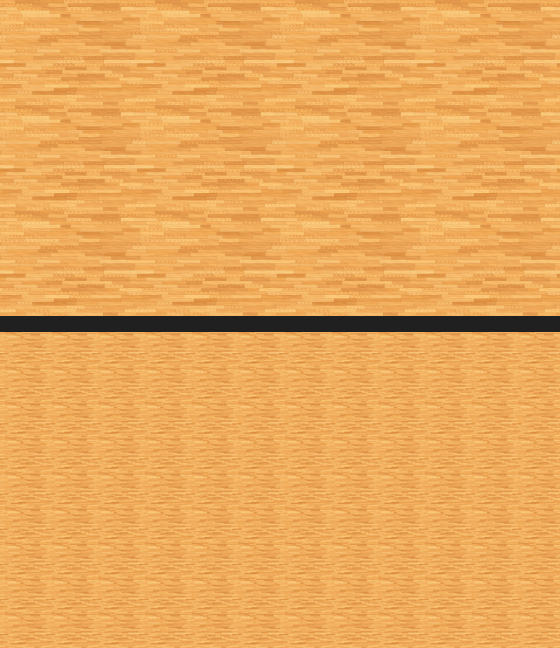
Top: one tile. Bottom: repeated 3 by 3.
Give the GLSL for this texture, as a Shadertoy shader.

```glsl
const vec2 REPEATS = vec2(4.0, 3.0);    // floor panels across and down
const float ROWS = 30.0;                // plank rows in a panel
const float PLANKS = 6.0;               // planks in a row
const float PLANK_ASPECT = 6.67;        // mean plank length over its width
const float JOINT_JITTER = 0.7;         // spread of the end joints
const float SEAM_WIDTH = 0.13;          // in plank widths
const float SEAM_DARKNESS = 0.07;
const float STREAK_STRENGTH = 0.07;
const float ARCH_STRENGTH = 0.16;
const float ARCH_SHARE = 0.22;          // share of planks with arched grain
const int SAMPLES = 4;                  // smoothing samples per axis

const vec3 DARK_WOOD = vec3(0.865, 0.555, 0.25);
const vec3 MID_WOOD = vec3(0.955, 0.68, 0.355);
const vec3 LIGHT_WOOD = vec3(0.99, 0.80, 0.49);
const vec3 PALE_SHIFT = vec3(-0.008, 0.004, 0.028);

float hash(vec2 p) {
    p = fract(p * vec2(0.1031, 0.1137) + 0.071);
    p += dot(p, p.yx + 33.33);
    return fract((p.x + p.y) * p.x * 17.13);
}

// Position of the joint that starts a plank, in plank lengths
float jointAt(float plank, float row) {
    return plank + JOINT_JITTER * hash(vec2(mod(plank, PLANKS) * 7.0 + 3.0, row * 5.0 + 11.0));
}

vec3 woodColor(float tone) {
    tone = clamp(tone, 0.0, 1.0);
    vec3 lower = mix(DARK_WOOD, MID_WOOD, min(tone * 2.0, 1.0));
    return mix(lower, LIGHT_WOOD, max(tone * 2.0 - 1.0, 0.0));
}

// Tone change from the grain; p is in plank widths
float grain(vec2 p, float seed, float archSeed) {
    float phase = seed * 40.0;
    float bend = sin(p.x * 0.8 + phase) + 0.5 * sin(p.x * 2.1 - phase);
    float streaks = sin(p.y * 7.0 + bend + phase)
                  + 0.6 * sin(p.y * 15.0 - bend * 1.7 + phase * 2.0)
                  + 0.5 * sin(p.x * 1.6 + p.y * 3.0 + phase);
    float bow = p.y - 0.3 - 0.4 * seed;
    float arches = sin(p.x * 5.5 + bow * bow * 14.0 + bend + phase);
    float arched = step(archSeed, ARCH_SHARE);
    return STREAK_STRENGTH * streaks + ARCH_STRENGTH * arched * arches;
}

vec3 floorColor(vec2 uv) {
    vec2 panel = fract(uv * REPEATS);

    // Row and plank that hold this point
    float y = panel.y * ROWS;
    float row = mod(floor(y), ROWS);
    float x = panel.x * PLANKS + PLANKS * hash(vec2(row + 1.0, 91.0));
    float plank = floor(x);
    if (x < jointAt(plank, row)) plank -= 1.0;
    float left = jointAt(plank, row);
    float right = jointAt(plank + 1.0, row);

    // Tone of the plank
    vec2 id = vec2(mod(plank, PLANKS) * 13.0, row * 3.0);
    float seed = hash(id + 5.0);
    float tone = 0.5 * (hash(id + 17.0) + hash(id + 43.0));
    tone += 0.12 * (hash(vec2(row * 9.0, 57.0)) - 0.5);
    vec2 p = vec2((x - left) * PLANK_ASPECT, fract(y));
    tone += grain(p, seed, hash(id + 71.0));
    vec3 color = woodColor(tone) + PALE_SHIFT * (hash(id + 29.0) - 0.3);

    // Thin dark seams around the plank
    float ends = min(x - left, right - x) * PLANK_ASPECT;
    float sides = min(p.y, 1.0 - p.y);
    float seam = 1.0 - smoothstep(0.0, SEAM_WIDTH, min(ends, sides));
    return color * (1.0 - SEAM_DARKNESS * seam);
}

void mainImage(out vec4 fragColor, in vec2 fragCoord) {
    vec3 sum = vec3(0.0);
    for (int j = 0; j < SAMPLES; j++) {
        for (int i = 0; i < SAMPLES; i++) {
            vec2 offset = (vec2(i, j) + 0.5) / float(SAMPLES) - 0.5;
            sum += floorColor((fragCoord + offset) / iResolution.xy);
        }
    }
    fragColor = vec4(sum / float(SAMPLES * SAMPLES), 1.0);
}
```
